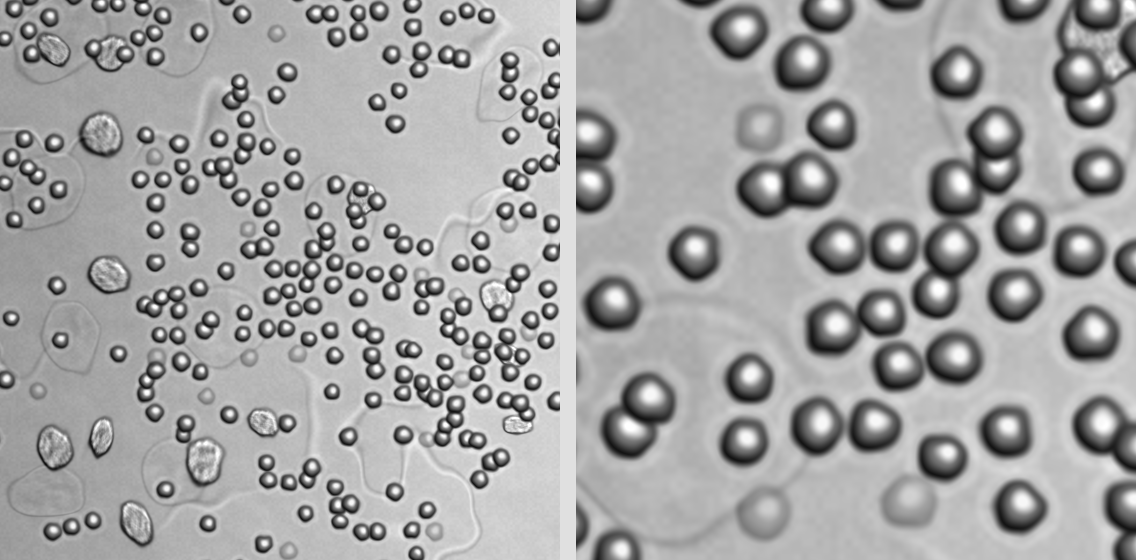
Left: the whole. Right: its middle third, enlarged.
Write a Shadertoy shader that draws this texture.

```glsl
const vec2  LIGHT = vec2(0.56, 0.83);
const float FIELD_DARK = 0.615;
const float FIELD_BRIGHT = 0.815;
const float GRAIN = 0.035;
const float BEAD_GRID = 26.0;
const float BEAD_RADIUS = 0.0160;
const float BEAD_SHARE = 0.37;
const float BEAD_CORE = 0.53;
const float BEAD_RIM = 0.17;
const float BEAD_GLINT = 0.97;
const float CELL_GRID = 7.0;
const float CELL_RADIUS = 0.034;
const float CELL_SHARE = 0.34;
const float MEMBRANE_GRID = 4.0;
const float MEMBRANE_RADIUS = 0.085;
const float MEMBRANE_SHARE = 0.6;

float hash(vec2 p) {
    return fract(sin(dot(p, vec2(127.1, 311.7))) * 43758.5453);
}

vec2 hash2(vec2 p) {
    return vec2(hash(p), hash(p + 37.3));
}

float noise(vec2 p) {
    vec2 i = floor(p), f = fract(p);
    f = f * f * (3.0 - 2.0 * f);
    return mix(mix(hash(i), hash(i + vec2(1, 0)), f.x),
               mix(hash(i + vec2(0, 1)), hash(i + vec2(1, 1)), f.x), f.y);
}

float fbm(vec2 p) {
    return 0.55 * noise(p) + 0.3 * noise(p * 2.1 + 7.0) + 0.15 * noise(p * 4.3 + 19.0);
}

// Soft ridge of the given width around zero
float ridge(float x, float width) {
    return exp(-x * x / (width * width));
}

// Side-lit slope of a noise field
float emboss(vec2 p) {
    return fbm(p) - fbm(p + 0.45 * LIGHT);
}

// Uneven illumination, faint creases and fine grain
float field(vec2 uv) {
    float slope = uv.x + 0.15 * (0.5 - uv.y);
    float tone = mix(FIELD_DARK, FIELD_BRIGHT, smoothstep(-0.1, 1.1, slope));
    tone += 0.07 * (fbm(uv * 5.0) - 0.5) + 0.05 * emboss(uv * 22.0);
    float crease = fbm(uv * 4.0 + 31.0) - 0.5;
    float mask = smoothstep(0.5, 0.7, noise(uv * 5.0 + 11.0));
    tone += 0.09 * mask * (ridge(crease - 0.012, 0.010) - ridge(crease + 0.012, 0.010));
    return tone + GRAIN * (noise(uv * 230.0) - 0.5);
}

// Relief of scattered, wobbly ovals, added to the field
float ovals(vec2 uv, float grid, float share, float radius, float rimWidth, float seed) {
    float relief = 0.0;
    vec2 home = floor(uv * grid);
    for (int k = 0; k < 9; k++) {
        vec2 id = home + vec2(k % 3 - 1, k / 3 - 1);
        vec2 key = id + seed;
        if (hash(key + 5.1) > share) continue;
        vec2 offset = uv - (id + 0.2 + 0.6 * hash2(key)) / grid;
        float turn = 3.1416 * hash(key + 9.7);
        float c = cos(turn), s = sin(turn);
        vec2 size = radius * mix(0.75, 1.2, hash(key + 13.9)) * vec2(1.0, mix(0.55, 1.0, hash(key + 17.3)));
        vec2 d = mat2(c, -s, s, c) * offset / size;
        float q = length(d) + 0.3 * (noise(d * 1.6 + key * 3.0) - 0.5);
        float lit = dot(offset / max(length(offset), 0.0001), LIGHT);
        float body = 1.0 - smoothstep(0.85, 1.05, q);
        relief -= ridge(q - 1.0, rimWidth) * (0.36 - 0.18 * lit);
        relief += ridge(q - 1.0 + 2.0 * rimWidth, rimWidth) * (0.13 + 0.12 * lit);
        relief += body * (0.65 * emboss(d * 2.2 + key) - 0.04);
    }
    return relief;
}

// Glossy sphere: dark rim, heavier away from the light, with a bright glint
float beadTone(vec2 d) {
    float q = length(d);
    float tone = mix(BEAD_CORE, BEAD_RIM, smoothstep(0.3, 0.95, q)) + 0.17 * dot(d, LIGHT);
    float glint = 1.0 - smoothstep(0.12, 0.58, length(d - 0.2 * LIGHT));
    return clamp(mix(tone, BEAD_GLINT, glint), 0.07, 1.0);
}

float addBeads(float tone, vec2 uv) {
    vec2 home = floor(uv * BEAD_GRID);
    for (int k = 0; k < 9; k++) {
        vec2 id = home + vec2(k % 3 - 1, k / 3 - 1);
        float crowd = BEAD_SHARE + 1.1 * (noise(id * 0.28 + 3.0) - 0.5);
        if (hash(id + 61.7) > crowd) continue;
        vec2 center = (id + 0.14 + 0.72 * hash2(id + 71.3)) / BEAD_GRID;
        vec2 d = (uv - center) / (BEAD_RADIUS * mix(0.9, 1.08, hash(id + 83.1)));
        d += 0.22 * (vec2(noise(d * 1.3 + id), noise(d * 1.3 + id + 50.0)) - 0.5);
        float q = length(d);
        float focus = hash(id + 97.9) < 0.07 ? 0.35 : 1.0;
        tone += 0.05 * focus * ridge(q - 1.4, 0.2);
        tone = mix(tone, beadTone(d), focus * (1.0 - smoothstep(0.8, 1.2, q)));
    }
    return tone;
}

void mainImage(out vec4 fragColor, in vec2 fragCoord) {
    vec2 uv = fragCoord / iResolution.y;
    float tone = field(uv);
    tone += 0.2 * ovals(uv, MEMBRANE_GRID, MEMBRANE_SHARE, MEMBRANE_RADIUS, 0.05, 23.0);
    tone += ovals(uv, CELL_GRID, CELL_SHARE, CELL_RADIUS, 0.12, 47.0);
    tone = addBeads(tone, uv);
    fragColor = vec4(vec3(clamp(tone, 0.0, 1.0)), 1.0);
}
```
